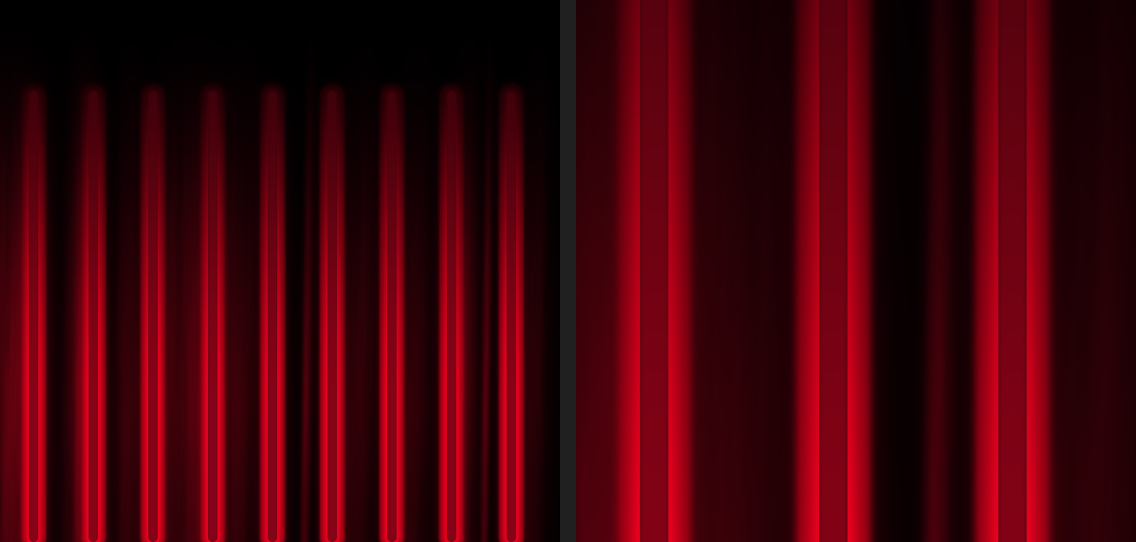
Left, the full canvas; right, a detail of the centre.
Reproduce this background procedurally as a Shadertoy shader.

```glsl
// Nine glowing red tubes in front of a dark pleated curtain that fades to black.
// Tubes are one repeated capsule distance with a glow around it; the curtain is
// a sum of soft folds, roughened by stretched value noise. Unit: canvas width.

const float BAR_COUNT   = 9.0;
const float FIRST_BAR   = 0.0599;   // centre of the leftmost tube
const float BAR_SPACING = 0.10665;
const float BAR_TOP     = 0.832;    // fraction of the canvas height
const float CORE_RADIUS = 0.0085;
const float GLOW_WIDTH  = 0.0165;
const float HALO_WIDTH  = 0.009;
const float HALO_GAIN   = 0.10;
const float FOLD_LEAN   = 0.012;
const float PLEAT_FREQ  = 85.0;

const vec3 GLOW_COLOR    = vec3(0.97, 0.0, 0.125);
const vec3 CORE_COLOR    = vec3(0.52, 0.01, 0.085);
const vec3 CURTAIN_COLOR = vec3(1.0, 0.02, 0.15);

// Irregular curtain folds: centre, half width, brightness
const int FOLD_COUNT = 11;
const vec3 FOLDS[FOLD_COUNT] = vec3[FOLD_COUNT](
    vec3(0.020, 0.050, 0.30), vec3(0.145, 0.026, 0.28),
    vec3(0.225, 0.020, 0.16), vec3(0.340, 0.070, 0.24),
    vec3(0.430, 0.025, 0.14), vec3(0.548, 0.008, 0.28),
    vec3(0.640, 0.028, 0.17), vec3(0.740, 0.025, 0.16),
    vec3(0.830, 0.022, 0.19), vec3(0.868, 0.007, 0.24),
    vec3(0.955, 0.020, 0.14));

float hash(vec2 p) {
    vec3 q = fract(vec3(p.xyx) * 0.1031);
    q += dot(q, q.yzx + 33.33);
    return fract((q.x + q.y) * q.z);
}

float valueNoise(vec2 p) {
    vec2 cell = floor(p);
    vec2 f = fract(p);
    f = f * f * (3.0 - 2.0 * f);
    return mix(mix(hash(cell), hash(cell + vec2(1, 0)), f.x),
               mix(hash(cell + vec2(0, 1)), hash(cell + vec2(1, 1)), f.x), f.y);
}

// Distance to a vertical capsule whose rounded ends touch y = 0 and y = top
float capsule(vec2 p, float top, float radius) {
    p.y -= clamp(p.y, radius, top - radius);
    return length(p) - radius;
}

vec3 curtain(vec2 p, float height) {
    float x = p.x - FOLD_LEAN * (p.y - 0.3);
    float light = 0.02;
    for (int i = 0; i < FOLD_COUNT; i++) {
        float d = (x - FOLDS[i].x) / FOLDS[i].y;
        light += FOLDS[i].z * exp(-d * d);
    }
    // Fine pleats and a faint weave, both stretched vertically
    float pleats = valueNoise(vec2(x * PLEAT_FREQ, p.y * 1.5));
    float weave = valueNoise(vec2(x * PLEAT_FREQ * 3.0, p.y * 14.0));
    light *= 0.72 + 0.42 * pleats + 0.14 * weave;

    float fade = 1.0 - smoothstep(0.25, 1.0, height);
    float floorShade = mix(0.8, 1.0, smoothstep(0.0, 0.25, height));
    return CURTAIN_COLOR * light * fade * floorShade;
}

void mainImage(out vec4 fragColor, in vec2 fragCoord) {
    vec2 p = fragCoord / iResolution.x;
    float aspect = iResolution.y / iResolution.x;
    float height = p.y / aspect;
    float aa = 0.75 / iResolution.x;

    // Nearest tube
    float index = clamp(round((p.x - FIRST_BAR) / BAR_SPACING), 0.0, BAR_COUNT - 1.0);
    vec2 local = vec2(p.x - FIRST_BAR - index * BAR_SPACING, p.y);
    float d = capsule(local, BAR_TOP * aspect, CORE_RADIUS);
    float outside = max(d, 0.0);
    float power = 1.0 - smoothstep(0.25, 1.05, height);

    vec3 color = curtain(p, height);

    // Weak halo, a little different for each tube
    float haloGain = HALO_GAIN * (0.6 + 0.8 * hash(vec2(index, 7.0)));
    color += GLOW_COLOR * haloGain * power
           * exp(-max(outside - GLOW_WIDTH, 0.0) / HALO_WIDTH);

    // Glow: brightest beside the core, with a soft outer edge
    float t = outside / GLOW_WIDTH;
    float glowMask = 1.0 - smoothstep(0.65, 1.12, t);
    vec3 glow = GLOW_COLOR * mix(1.0, 0.42, clamp(t, 0.0, 1.0)) * power;
    color = mix(color, glow, glowMask);

    // Dark core with a slightly darker rim
    float rim = 1.0 - smoothstep(0.0, 0.0018, abs(d + 0.0008));
    vec3 core = CORE_COLOR * mix(0.35, 1.0, power) * (1.0 - 0.12 * rim);
    color = mix(color, core, 1.0 - smoothstep(-aa, aa, d));

    fragColor = vec4(color, 1.0);
}
```
